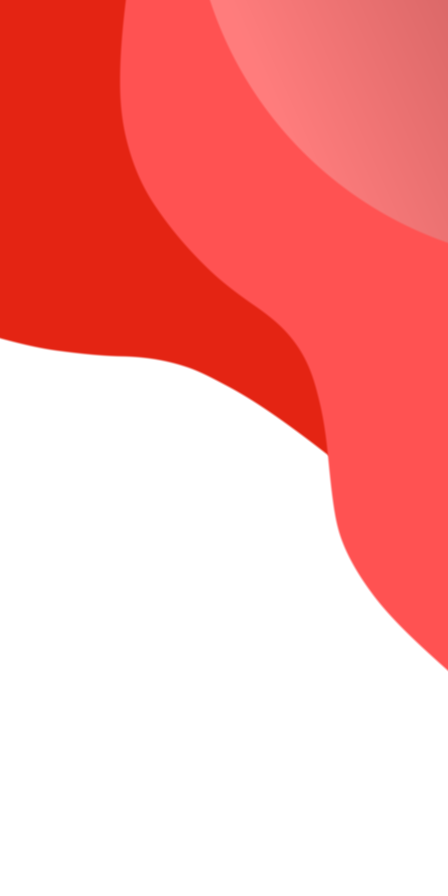
A Shadertoy shader for this background:

```glsl
// Layered flowing waves: a red sheet and a coral sheet over white paper,
// with a large shaded disc in the upper right corner. Each wave edge is a
// chain of cubic Hermite spans, softened by its approximate distance.

#define PAPER vec3(1.0)
#define RED vec3(0.894, 0.141, 0.075)
#define CORAL vec3(1.0, 0.322, 0.322)
#define DISC_LIGHT vec3(1.0, 0.488, 0.488)
#define DISC_DARK vec3(0.86, 0.41, 0.41)
#define DISC_CENTER vec2(1.279, -0.263)
#define DISC_RADIUS 0.852
#define SHADE_DIR vec2(0.9, -0.4)
#define SHADE_RANGE vec2(0.45, 0.90)
#define EDGE_SOFTNESS 0.0035

// Knots hold (position along the edge, offset, slope).
const int RED_KNOTS = 8;
const vec3 redEdge[RED_KNOTS] = vec3[RED_KNOTS](
    vec3(0.000, 0.755, 0.27), vec3(0.130, 0.783, 0.13),
    vec3(0.273, 0.7955, 0.02), vec3(0.333, 0.800, 0.13),
    vec3(0.419, 0.820, 0.34), vec3(0.508, 0.862, 0.53),
    vec3(0.667, 0.966, 0.74), vec3(1.000, 1.240, 0.85));

const int CORAL_KNOTS = 14;
const vec3 coralEdge[CORAL_KNOTS] = vec3[CORAL_KNOTS](
    vec3(0.000, 0.281, -0.12), vec3(0.182, 0.268, 0.00),
    vec3(0.3125, 0.2826, 0.25), vec3(0.456, 0.344, 0.66),
    vec3(0.604, 0.469, 1.05), vec3(0.682, 0.568, 1.45),
    vec3(0.737, 0.635, 0.95), vec3(0.898, 0.7135, 0.24),
    vec3(1.016, 0.732, 0.10), vec3(1.120, 0.7435, 0.14),
    vec3(1.203, 0.762, 0.36), vec3(1.328, 0.833, 0.75),
    vec3(1.497, 1.000, 1.12), vec3(2.000, 1.600, 1.20));

// Offset and slope of the span between knots a and b.
vec2 hermite(float s, vec3 a, vec3 b) {
    float span = b.x - a.x;
    float t = (s - a.x) / span;
    float rise = b.y - a.y;
    float m0 = a.z * span;
    float m1 = b.z * span;
    float c2 = 3.0 * rise - 2.0 * m0 - m1;
    float c3 = m0 + m1 - 2.0 * rise;
    return vec2(a.y + t * (m0 + t * (c2 + t * c3)),
                (m0 + t * (2.0 * c2 + 3.0 * t * c3)) / span);
}

// Signed distance to a curve, estimated from its offset and slope.
float curveDistance(float offset, vec2 curve) {
    return (offset - curve.x) / sqrt(1.0 + curve.y * curve.y);
}

float redDistance(vec2 p) {
    vec2 curve = vec2(0.0);
    for (int i = 0; i < RED_KNOTS - 1; i++)
        if (p.x >= redEdge[i].x) curve = hermite(p.x, redEdge[i], redEdge[i + 1]);
    return curveDistance(p.y, curve);
}

float coralDistance(vec2 p) {
    vec2 curve = vec2(0.0);
    for (int i = 0; i < CORAL_KNOTS - 1; i++)
        if (p.y >= coralEdge[i].x) curve = hermite(p.y, coralEdge[i], coralEdge[i + 1]);
    return -curveDistance(p.x, curve);
}

// Coverage of the side where the distance is negative.
float coverage(float d) {
    float soft = max(EDGE_SOFTNESS, 0.75 / iResolution.x);
    return 1.0 - smoothstep(-soft, soft, d);
}

void mainImage(out vec4 fragColor, in vec2 fragCoord) {
    // x runs 0..1 to the right, y runs 0..2 down from the top.
    vec2 uv = fragCoord / iResolution.xy;
    vec2 p = vec2(uv.x, 2.0 * (1.0 - uv.y));

    // Wave sheets
    vec3 color = mix(PAPER, RED, coverage(redDistance(p)));
    color = mix(color, CORAL, coverage(coralDistance(p)));

    // Shaded disc
    float shade = (dot(p, SHADE_DIR) - SHADE_RANGE.x) / (SHADE_RANGE.y - SHADE_RANGE.x);
    vec3 disc = mix(DISC_LIGHT, DISC_DARK, clamp(shade, 0.0, 1.0));
    color = mix(color, disc, coverage(length(p - DISC_CENTER) - DISC_RADIUS));

    fragColor = vec4(color, 1.0);
}
```
